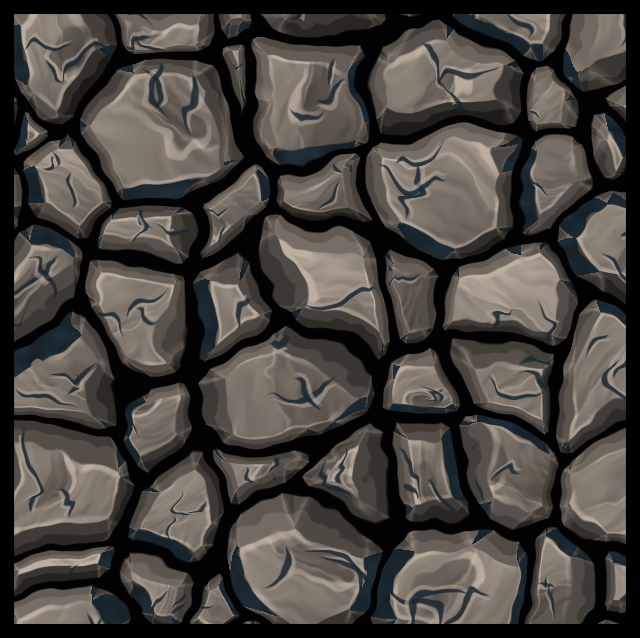
Give the GLSL for this texture, as a Shadertoy shader.

```glsl
// Draws a framed bed of chipped, faceted grey-brown stones on black.
#define GRID 6.6            // stones per canvas height
#define JITTER 0.85         // scatter of stone centres
#define SIZE_SPREAD 0.75    // difference between large and small stones
#define GAP 0.026           // smallest inset of a stone
#define CORNER_CUT 0.36     // chamfer of the stone corners
#define BEVEL 0.23          // width of the side facets
#define FRAME 0.022         // black margin
#define SLATE_SHARE 0.17    // share of blue-grey facets
#define STONE_TINT vec3(1.0, 0.925, 0.85)
#define SLATE vec3(0.10, 0.15, 0.185)
#define GROUND vec3(0.008, 0.006, 0.006)

float hash(vec2 p) {
    return fract(sin(dot(p, vec2(127.1, 311.7))) * 43758.5);
}

float noise(vec2 p) {
    vec2 i = floor(p), f = fract(p);
    f = f * f * (3.0 - 2.0 * f);
    return mix(mix(hash(i), hash(i + vec2(1, 0)), f.x),
               mix(hash(i + vec2(0, 1)), hash(i + 1.0), f.x), f.y);
}

vec2 direction(float turn) {
    return vec2(cos(6.2832 * turn), sin(6.2832 * turn));
}

vec2 centre(vec2 cell) {
    return cell + 0.5 + JITTER * (vec2(hash(cell), hash(cell + 37.3)) - 0.5);
}

float weight(vec2 cell) {
    return SIZE_SPREAD * pow(hash(cell + 71.9), 1.6);
}

float power(vec2 p, vec2 cell) {
    vec2 d = p - centre(cell);
    return dot(d, d) - weight(cell);
}

// Tapered crooked crack: x is the dark cut, y the lit lip beside it
vec2 crack(vec2 q, float seed, float soft) {
    vec2 axis = direction(hash(vec2(seed, 4.1)));
    q -= 0.28 * direction(hash(vec2(seed, 8.7)));
    float x = dot(q, axis), y = dot(q, vec2(-axis.y, axis.x));
    y += 0.07 * sin(9.0 * x + seed) + 0.12 * (noise(vec2(x * 9.0, seed)) - 0.5);
    float reach = mix(0.14, 0.36, hash(vec2(seed, 2.3)));
    float width = 0.034 * (1.0 - x * x / (reach * reach));
    return vec2(smoothstep(-soft, soft, width - abs(y)),
                smoothstep(-soft, soft, width - abs(y - 0.045)));
}

void mainImage(out vec4 fragColor, in vec2 fragCoord) {
    vec2 uv = fragCoord / iResolution.xy;
    float soft = 1.1 * GRID / iResolution.y;
    vec2 p = GRID * fragCoord / iResolution.y + 20.0;
    vec2 raw = p;
    p += 0.30 * (vec2(noise(raw * 1.9), noise(raw * 1.9 + 50.0)) - 0.5);
    p += 0.07 * (vec2(noise(raw * 6.0), noise(raw * 6.0 + 90.0)) - 0.5);

    // Owner of this point in a weighted cell diagram
    vec2 home = floor(p), owner = home;
    float best = 1e5;
    for (int k = 0; k < 25; k++) {
        vec2 cell = home + vec2(k % 5, k / 5) - 2.0;
        float d = power(p, cell);
        if (d < best) { best = d; owner = cell; }
    }
    float id = hash(owner + 13.7);
    float size = 0.55 + 0.6 * weight(owner) / SIZE_SPREAD;
    float gap = GAP + 0.045 * hash(owner + 5.3);

    // Lowest two sloping facets of the stone
    float h1 = 1e5, h2 = 1e5, bevel = 1.0, facet = 0.0;
    vec2 n1 = vec2(0), n2 = vec2(0);
    for (int k = 0; k < 49; k++) {
        vec2 cell = owner + vec2(k % 7, k / 7) - 3.0;
        if (cell == owner) continue;
        vec2 across = centre(cell) - centre(owner);
        float key = hash(owner * 1.7 + cell * 3.1);
        float run = BEVEL * size * mix(0.35, 1.25, key);
        float h = ((power(p, cell) - best) / (2.0 * length(across)) - gap) / run;
        if (h < h1) {
            h2 = h1; n2 = n1;
            h1 = h; n1 = normalize(across); bevel = run; facet = key;
        } else if (h < h2) { h2 = h; n2 = normalize(across); }
    }
    float corner = 0.7 * (h1 + h2) - CORNER_CUT;
    float height = min(h1, corner);
    vec2 slope = corner < h1 ? normalize(n1 + n2 + 0.001) : n1;
    float chip = fract(facet * 17.3 + (corner < h1 ? 0.37 : 0.0));

    // Side facets, darker towards the foot
    vec2 light = normalize(vec2(-0.5, 0.85));
    float grain = noise(raw * 8.0), s = soft / bevel;
    float side = 0.33 + 0.07 * dot(slope, light) + 0.17 * (chip - 0.5);
    side -= 0.08 * smoothstep(s, -s, height - 0.3 - 0.35 * grain);
    side += 0.14 * smoothstep(0.14, 0.0, abs(corner - h1)) * grain;
    vec3 sideColor = side * STONE_TINT;
    float slate = step(fract(chip * 7.1), SLATE_SHARE);
    slate *= smoothstep(s, -s, height - 0.75 - 0.5 * grain);
    sideColor = mix(sideColor, SLATE * (0.8 + 0.4 * grain), slate);

    // Top plane: broad tilt, split faces and brushed streaks
    vec2 q = (p - centre(owner)) / size;
    vec2 axis = direction(id);
    vec2 local = vec2(dot(q, axis), dot(q, vec2(-axis.y, axis.x)));
    float top = 0.48 + 0.12 * (id - 0.5) + 0.13 * dot(q, light);
    float split = local.y - 0.12 + 0.25 * abs(local.x) + 0.1 * (grain - 0.5);
    top += 0.07 * smoothstep(-soft, soft, split) - 0.02;
    top += 0.13 * smoothstep(0.035, 0.0, abs(split)) * noise(raw * 4.0);
    top += 0.10 * (noise(local * vec2(4.0, 17.0) + id * 90.0) - 0.5);

    // Hollow with a pale crescent lip
    float bowl = length(local * vec2(1.0, 1.6)) - 0.30 + 0.13 * (grain - 0.5);
    float hollow = step(0.5, hash(owner + 3.9));
    top -= 0.09 * hollow * smoothstep(0.03, -0.03, bowl);
    top += 0.17 * hollow * smoothstep(0.075, 0.03, abs(bowl - 0.05))
         * smoothstep(-0.1, 0.3, dot(q, direction(id + 0.35)));

    // Worn bright rim around the top plane
    float rim = smoothstep(0.24, 0.04, abs(height - 1.1) / (0.5 + grain));
    top += 0.17 * rim * smoothstep(0.2, 0.65, noise(raw * 3.0 + 30.0));
    vec3 color = mix(sideColor, min(top, 0.74) * STONE_TINT, smoothstep(-s, s, height - 1.0));

    // Cracks
    for (int k = 0; k < 3; k++) {
        vec2 cut = crack(q, id * 40.0 + float(k) * 7.3, soft / size);
        color = mix(color, 0.68 * STONE_TINT, 0.6 * cut.y * step(0.8, height));
        color = mix(color, SLATE, 0.85 * cut.x * step(0.35, height));
    }

    // Silhouette and frame
    color = mix(GROUND, color, smoothstep(-soft, soft, height * bevel));
    vec2 inside = min(uv, 1.0 - uv) - FRAME;
    float pane = smoothstep(-0.001, 0.001, min(inside.x, inside.y));
    fragColor = vec4(color * pane, 1.0);
}
```
